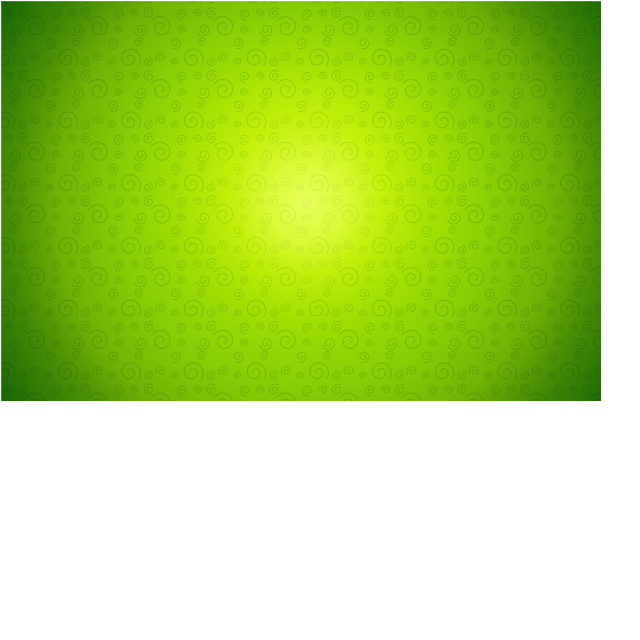
Give the GLSL for this background, as a WebGL 2 fragment shader.

```glsl
#version 300 es
precision highp float;
// Green panel with a radial yellow glow and tiled spiral tracery on white.

#define PANEL_MIN vec2(0.002, 0.3735)
#define PANEL_MAX vec2(0.939, 0.998)
#define GLOW_CENTER vec2(0.480, 0.684)
#define TILE_ORIGIN vec2(0.3984, 0.5165)
#define TILE_SIZE 0.098
#define LINE_HALF_WIDTH 0.009
#define SPIRAL_TURNS 1.55
#define LINE_STRENGTH 0.85

uniform vec2 u_resolution;
out vec4 fragColor;

const float TAU = 6.2831853;

// Gradient stops: radius, then colour.
const vec4 STOPS[8] = vec4[8](
    vec4(0.00, 0.91, 1.00, 0.36),
    vec4(0.06, 0.86, 0.98, 0.22),
    vec4(0.12, 0.76, 0.94, 0.04),
    vec4(0.20, 0.64, 0.88, 0.01),
    vec4(0.29, 0.54, 0.81, 0.02),
    vec4(0.39, 0.44, 0.70, 0.02),
    vec4(0.46, 0.29, 0.56, 0.02),
    vec4(0.57, 0.09, 0.40, 0.02));

// Motif of one tile: centre, radius (sign sets handedness), start turn.
const vec4 SPIRALS[12] = vec4[12](
    vec4( 0.00,  0.00,  0.180, 0.90),
    vec4( 0.50,  0.50, -0.180, 0.60),
    vec4( 0.31, -0.28,  0.095, 0.15),
    vec4( 0.50,  0.02, -0.085, 0.40),
    vec4(-0.27,  0.25,  0.095, 0.70),
    vec4(-0.16, -0.29, -0.090, 0.25),
    vec4( 0.18,  0.46,  0.110, 0.55),
    vec4( 0.29, -0.05, -0.080, 0.80),
    vec4( 0.15,  0.26,  0.075, 0.10),
    vec4(-0.27, -0.05, -0.065, 0.35),
    vec4(-0.18,  0.46,  0.070, 0.95),
    vec4( 0.09, -0.28, -0.070, 0.50));

vec3 glowColor(float radius) {
    vec3 color = STOPS[0].yzw;
    for (int i = 1; i < 8; i++) {
        float blend = clamp((radius - STOPS[i - 1].x) / (STOPS[i].x - STOPS[i - 1].x), 0.0, 1.0);
        color = mix(color, STOPS[i].yzw, blend);
    }
    return color;
}

// Distance to an inward spiral with clean ends.
float spiralDistance(vec2 p, float signedRadius, float startTurn) {
    float outer = abs(signedRadius);
    float r = length(p);
    float turn = fract(atan(p.y * sign(signedRadius), p.x + 1e-5) / TAU - startTurn);
    float nearest = 1.0;
    for (int k = -1; k <= 1; k++) {
        float a = turn + float(k);
        float across = abs(r - outer * (1.0 - 0.52 * a));
        float pastEnd = max(-a, a - SPIRAL_TURNS) * TAU * r;
        nearest = min(nearest, max(across, pastEnd));
    }
    return nearest;
}

// Coverage of the repeating line pattern.
float tracery(vec2 p, float pixel) {
    vec2 tile = (p - TILE_ORIGIN) / TILE_SIZE;
    float soft = 0.6 * pixel / TILE_SIZE;
    float ink = 0.0;
    for (int i = 0; i < 12; i++) {
        vec4 s = SPIRALS[i];
        vec2 q = tile - s.xy;
        q -= floor(q + 0.5);
        float halfWidth = LINE_HALF_WIDTH * (0.75 + 1.5 * abs(s.z));
        float d = spiralDistance(q, s.z, s.w) - halfWidth;
        ink = max(ink, 1.0 - smoothstep(-soft, soft, d));
    }
    return ink;
}

void main() {
    vec2 p = gl_FragCoord.xy / u_resolution;
    float pixel = 1.0 / min(u_resolution.x, u_resolution.y);

    // Glow, with the yellow reaching a little further upward.
    vec2 fromGlow = p - GLOW_CENTER;
    float radius = length(fromGlow);
    float lift = smoothstep(0.04, 0.16, radius) * (1.0 - smoothstep(0.16, 0.34, radius));
    vec3 color = glowColor(radius - 0.12 * lift * fromGlow.y);

    // Tracery, fainter in the bright core.
    float strength = LINE_STRENGTH * mix(0.45, 1.0, smoothstep(0.03, 0.25, radius));
    color *= mix(vec3(1.0), vec3(0.79, 0.88, 0.80), strength * tracery(p, pixel));

    // Panel edges on white.
    vec2 inset = min(p - PANEL_MIN, PANEL_MAX - p);
    float panel = smoothstep(-0.5 * pixel, 0.5 * pixel, min(inset.x, inset.y));
    fragColor = vec4(mix(vec3(1.0), color, panel), 1.0);
}
```
